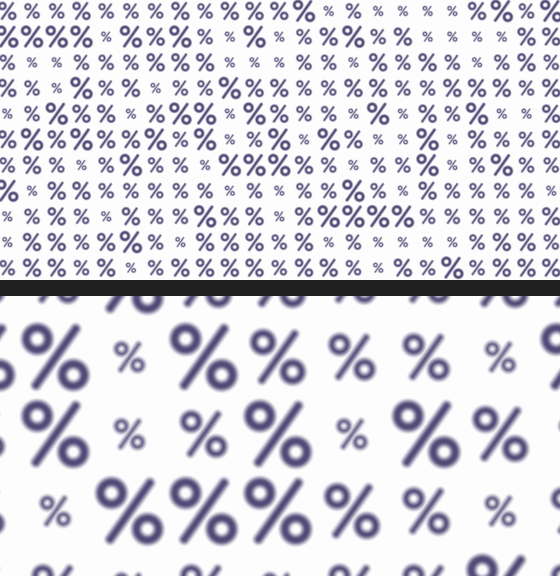
Top: the whole. Bottom: its middle third, enlarged.
Give the GLSL for this pattern, as a WebGL 2 fragment shader.

```glsl
#version 300 es
precision highp float;

uniform vec2 u_resolution;
out vec4 fragColor;

float hash(vec2 cell) {
    vec3 q = fract(vec3(cell.xyx) * vec3(0.1031, 0.1030, 0.0973));
    q += dot(q, q.yzx + 33.33);
    return fract((q.x + q.y) * q.z);
}

float segmentDistance(vec2 p, vec2 a, vec2 b) {
    vec2 ab = b - a;
    return length(p - a - ab * clamp(dot(p - a, ab) / dot(ab, ab), 0.0, 1.0));
}

float ringDistance(vec2 p, vec2 center) {
    return abs(length(p - center) - 0.333) - 0.135;
}

// Percent sign with a half height of one
float percentDistance(vec2 p) {
    float slash = segmentDistance(p, vec2(-0.59, -0.86), vec2(0.62, 0.86)) - 0.125;
    float rings = min(ringDistance(p, vec2(-0.55, 0.55)), ringDistance(p, vec2(0.55, -0.55)));
    return min(slash, rings);
}

// Four sizes, picked at random for each cell
float signSize(float pick) {
    if (pick < 0.19) return 0.0390;
    if (pick < 0.46) return 0.0320;
    if (pick < 0.80) return 0.0270;
    return 0.0175;
}

void main() {
    vec2 uv = gl_FragCoord.xy / u_resolution.y;

    // Regular grid, measured in canvas heights
    vec2 spacing = vec2(0.0883, 0.0917);
    vec2 grid = (uv + vec2(0.018, 0.002)) / spacing;
    vec2 local = (fract(grid) - 0.5) * spacing;
    float size = signSize(hash(floor(grid) + 17.0));

    // Soft-edged ink on paper
    float edge = percentDistance(local / size) * size;
    float ink = 1.0 - smoothstep(-0.0045, 0.0045, edge);
    vec3 paper = vec3(0.992, 0.992, 0.995);
    vec3 violet = vec3(0.32, 0.29, 0.465);
    fragColor = vec4(mix(paper, violet, ink), 1.0);
}
```
